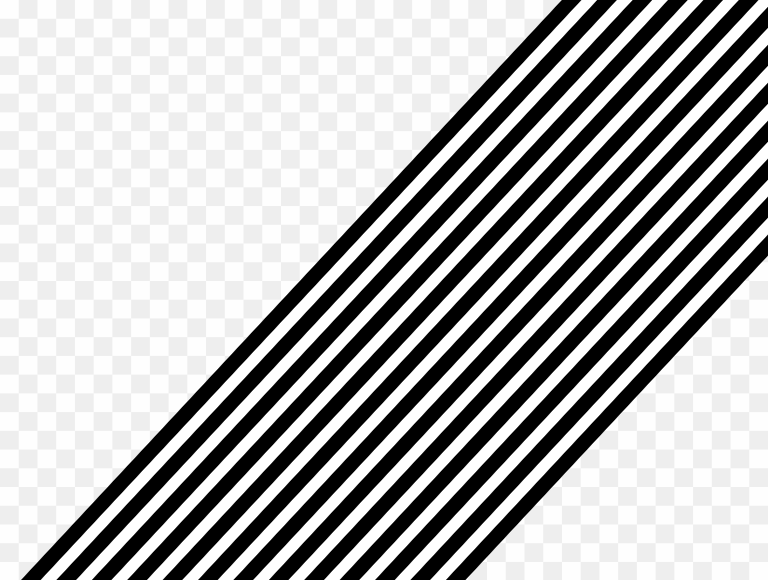
Give the GLSL for this pattern, as a WebGL 2 fragment shader.

```glsl
#version 300 es
precision highp float;
// Thirteen black diagonal stripes in a white band over a pale checkerboard.
// Stripes are a repeated coordinate measured along the bottom edge and sheared
// upward; the checkerboard is the product of two softened square waves.

uniform vec2 u_resolution;
out vec4 fragColor;

// Lengths are fractions of the canvas width.
const float STRIPE_COUNT  = 13.0;
const float STRIPE_START  = 0.0273;   // left foot of the first stripe
const float STRIPE_PERIOD = 0.0461;
const float STRIPE_WIDTH  = 0.0256;   // measured horizontally
const float STRIPE_SLANT  = 0.9325;   // horizontal run per unit of rise
const float CHECK_COLUMNS = 41.0;

const vec3 INK         = vec3(0.0);
const vec3 BAND_WHITE  = vec3(1.0);
const vec3 CHECK_LIGHT = vec3(0.996);
const vec3 CHECK_GRAY  = vec3(0.932);

// Coverage of a shape from its signed distance, negative inside.
float coverage(float dist, float pixel) {
    return clamp(0.5 - dist / pixel, 0.0, 1.0);
}

// Square wave from +1 on even cells to -1 on odd cells, with soft steps.
vec2 softSquare(vec2 cell, float pixel) {
    vec2 edge = 0.5 - abs(fract(cell) - 0.5);
    vec2 parity = 1.0 - 2.0 * mod(floor(cell), 2.0);
    return parity * clamp(2.0 * edge / pixel, 0.0, 1.0);
}

vec3 checkerboard(vec2 fromTopLeft, float pixel) {
    vec2 wave = softSquare(fromTopLeft * CHECK_COLUMNS, pixel * CHECK_COLUMNS);
    return mix(CHECK_GRAY, CHECK_LIGHT, 0.5 + 0.5 * wave.x * wave.y);
}

void main() {
    float pixel = 1.0 / u_resolution.x;
    vec2 p = gl_FragCoord.xy * pixel;
    float top = u_resolution.y * pixel;

    vec3 color = checkerboard(vec2(p.x, top - p.y), pixel);

    // Position across the stripes; slope turns it into true distance.
    float across = p.x - STRIPE_SLANT * p.y - STRIPE_START;
    float slope = inversesqrt(1.0 + STRIPE_SLANT * STRIPE_SLANT);

    // White band from the first stripe to the last.
    float bandHalf = 0.5 * ((STRIPE_COUNT - 1.0) * STRIPE_PERIOD + STRIPE_WIDTH);
    float bandDist = (abs(across - bandHalf) - bandHalf) * slope;
    color = mix(color, BAND_WHITE, coverage(bandDist, pixel));

    // Distance to the nearest stripe, its index held to the stripe count.
    float halfWidth = 0.5 * STRIPE_WIDTH;
    float index = round((across - halfWidth) / STRIPE_PERIOD);
    index = clamp(index, 0.0, STRIPE_COUNT - 1.0);
    float center = index * STRIPE_PERIOD + halfWidth;
    float stripeDist = (abs(across - center) - halfWidth) * slope;
    color = mix(color, INK, coverage(stripeDist, pixel));

    fragColor = vec4(color, 1.0);
}
```
